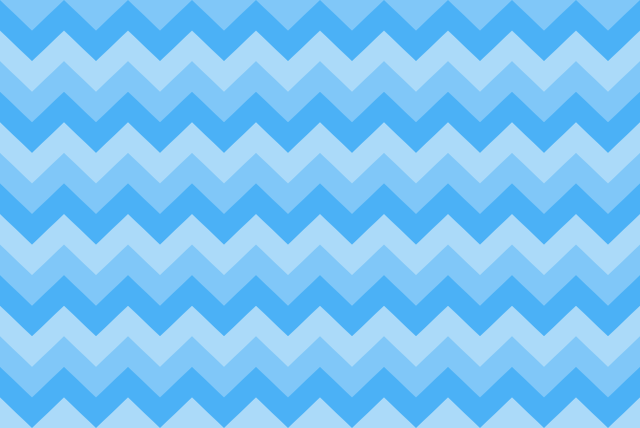
This pattern is drawn by a WebGL 1 fragment shader. Its source:

```glsl
precision highp float;
// Horizontal chevron stripes cycling through three flat sky blues.

uniform vec2 u_resolution;

// Colour of a stripe, counted downwards from the top edge.
vec3 stripeColor(float index) {
    float tone = mod(index + 0.5, 3.0);
    vec3 deep = vec3(0.294, 0.694, 0.965);
    vec3 pale = vec3(0.670, 0.855, 0.975);
    vec3 medium = vec3(0.500, 0.780, 0.973);
    return tone < 1.0 ? deep : (tone < 2.0 ? pale : medium);
}

// Triangle wave: 0 at each peak, 1 at each valley.
float zigzag(float x) {
    return 1.0 - abs(2.0 * fract(x) - 1.0);
}

void main() {
    vec2 repeats = vec2(10.0, 14.0); // zigzags across, stripes down
    vec2 uv = gl_FragCoord.xy / u_resolution;
    float level = (1.0 - uv.y) * repeats.y - zigzag(uv.x * repeats.x);

    // Blend over one pixel, measured across the slanted edge.
    float pixel = length(vec2(2.0, 1.0) * repeats / u_resolution);
    float edge = floor(level + 0.5);
    float blend = clamp((level - edge) / pixel + 0.5, 0.0, 1.0);

    gl_FragColor = vec4(mix(stripeColor(edge - 1.0), stripeColor(edge), blend), 1.0);
}
```
